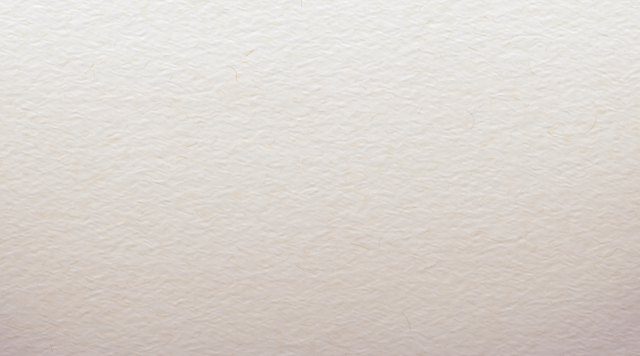
This texture is drawn by a WebGL 2 fragment shader. Its source:

```glsl
#version 300 es
precision highp float;
// Pale rough handmade paper: fine creased relief, warm plant fibres and a soft falloff of light.

uniform vec2 u_resolution;
out vec4 fragColor;

float hash(vec2 p) {
    vec3 q = fract(vec3(p.xyx) * 0.1031);
    q += dot(q, q.yzx + 33.33);
    return fract((q.x + q.y) * q.z);
}

float noise(vec2 p) {
    vec2 cell = floor(p);
    vec2 f = fract(p);
    f = f * f * (3.0 - 2.0 * f);
    float low = mix(hash(cell), hash(cell + vec2(1.0, 0.0)), f.x);
    float high = mix(hash(cell + vec2(0.0, 1.0)), hash(cell + vec2(1.0)), f.x);
    return mix(low, high, f.y);
}

mat2 rotation(float angle) {
    float c = cos(angle);
    float s = sin(angle);
    return mat2(c, s, -s, c);
}

// Noise folded into narrow crests
float crest(vec2 p) {
    return 1.0 - abs(2.0 * noise(p) - 1.0);
}

// Height of the pressed pulp: short flat ridges in several crossing directions
float pulpHeight(vec2 p) {
    p.y += 0.010 * noise(p * vec2(19.0, 24.0) + 40.0);
    p.y += 0.006 * noise(p * vec2(51.0, 60.0) + 80.0);
    float height = 0.22 * noise(rotation(0.10) * p * vec2(15.0, 48.0));
    height += 0.28 * noise(rotation(-0.22) * p * vec2(34.0, 108.0) + 130.0);
    height += 0.24 * noise(rotation(0.26) * p * vec2(58.0, 165.0) + 270.0);
    height += 0.15 * crest(rotation(0.38) * p * vec2(26.0, 84.0) + 410.0);
    height += 0.15 * crest(rotation(-0.34) * p * vec2(31.0, 92.0) + 530.0);
    return height;
}

// Light from above: the slope of the height along the light direction
float reliefShade(vec2 p, vec2 offset) {
    return pulpHeight(p - offset) - pulpHeight(p + offset);
}

// Coverage of short curved fibres, at most one in each grid cell
float fibres(vec2 p, float cells, float density, float halfWidth, float spread, float seed) {
    float pixel = 1.0 / u_resolution.y;
    vec2 home = floor(p * cells);
    float cover = 0.0;
    for (int j = -1; j <= 1; j++) {
        for (int i = -1; i <= 1; i++) {
            vec2 cell = home + vec2(i, j);
            vec2 key = cell + seed;
            vec2 centre = (cell + vec2(hash(key + 3.1), hash(key + 7.7))) / cells;
            float angle = (hash(key + 13.3) - 0.5) * spread;
            vec2 q = rotation(angle) * (p - centre);
            float halfLength = mix(0.15, 0.42, hash(key + 19.9)) / cells;
            q.y += (hash(key + 23.7) - 0.5) * q.x * q.x / halfLength;
            q.x -= clamp(q.x, -halfLength, halfLength);
            float line = 1.0 - smoothstep(halfWidth - 0.5 * pixel, halfWidth + 0.6 * pixel, length(q));
            float present = step(hash(key + 31.3), density);
            cover = max(cover, line * present * mix(0.35, 1.0, hash(key + 41.1)));
        }
    }
    return cover;
}

// Cool white at the top, through cream, to a rosy shade at the bottom corners
vec3 paperTone(vec2 uv) {
    float side = abs(2.0 * uv.x - 1.0);
    float depth = 1.0 - uv.y;
    depth += 0.20 * pow(side, 4.0) * (1.0 - 0.7 * uv.y) + 0.08 * (uv.x - 0.5) - 0.02;
    vec3 white = vec3(0.922, 0.918, 0.910);
    vec3 cream = vec3(0.876, 0.856, 0.834);
    vec3 beige = vec3(0.812, 0.768, 0.738);
    vec3 rose = vec3(0.740, 0.685, 0.680);
    vec3 tone = mix(white, cream, smoothstep(-0.05, 0.54, depth));
    tone = mix(tone, beige, smoothstep(0.40, 0.93, depth));
    return mix(tone, rose, smoothstep(0.82, 1.14, depth));
}

void main() {
    vec2 uv = gl_FragCoord.xy / u_resolution;
    vec2 p = gl_FragCoord.xy / u_resolution.y;
    vec3 color = paperTone(uv);

    // Cloudy stains and small warm patches within the sheet
    float cloud = noise(p * vec2(5.0, 7.0)) + 0.5 * noise(p * vec2(13.0, 19.0) + 60.0) - 0.75;
    color += cloud * vec3(0.006, 0.008, 0.012);
    float patches = smoothstep(0.62, 0.95, noise(p * vec2(42.0, 75.0) + 190.0));
    color -= patches * vec3(0.002, 0.012, 0.026);

    // Fibres: many faint ones, a few distinct ones
    float fine = fibres(p, 32.0, 0.50, 0.0012, 2.0, 11.0);
    float coarse = fibres(p, 15.0, 0.10, 0.0015, 2.8, 57.0);
    color = mix(color, color * vec3(0.97, 0.91, 0.82), 0.55 * fine);
    color = mix(color, color * vec3(0.95, 0.87, 0.75), 0.60 * coarse);

    // Relief, with warmer shadows than lights, and a fine tooth
    float shade = reliefShade(p, vec2(-0.0008, 0.0024));
    float tooth = noise(p * vec2(170.0, 284.0) + 350.0) - 0.5;
    color += 0.145 * shade * vec3(0.92, 1.0, 1.10) + 0.016 * tooth;
    fragColor = vec4(clamp(color, 0.0, 1.0), 1.0);
}
```
